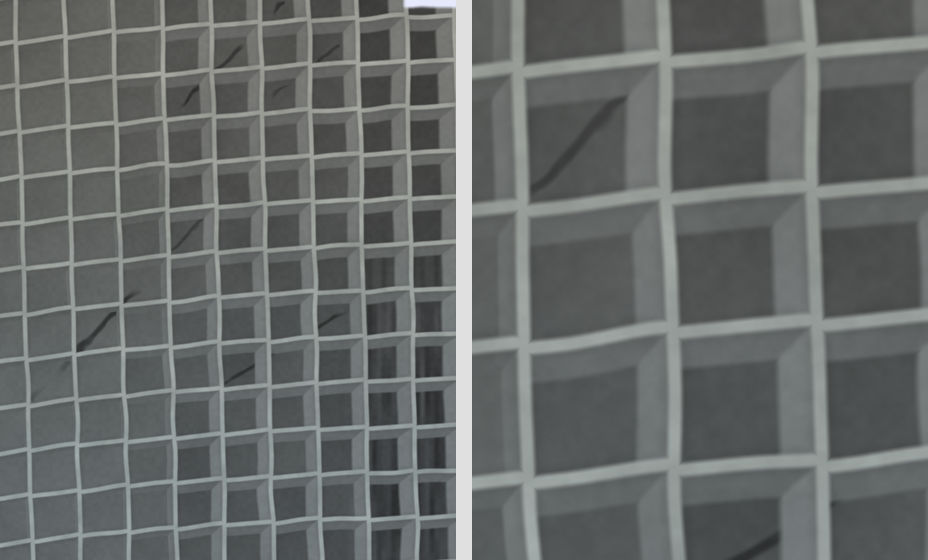
Left, the full canvas; right, a detail of the centre.
Reproduce this pattern procedurally as a WebGL 1 fragment shader.

```glsl
precision highp float;
// Pale slanted lattice of deep square cells over a dim, scratched backing.
uniform vec2 u_resolution;

#define PITCH vec2(0.1072, 0.1000)   // cell size, in canvas widths
#define ORIGIN vec2(0.0330, 0.0950)  // first crossing, from the top left
#define BAR_HALF 0.0049              // half width of the bars
#define BAR_SOFT 0.0026              // softness of the bar edges
#define BAR_COLOR vec3(0.605, 0.620, 0.608)
#define SIDE_COLOR vec3(0.455, 0.463, 0.463)
#define TOP_COLOR vec3(0.392, 0.400, 0.400)
#define BACK_LIT vec3(0.392, 0.400, 0.396)
#define BACK_DARK vec3(0.225, 0.225, 0.228)
#define GLARE_COLOR vec3(0.90, 0.91, 0.99)
#define GRAIN 0.040

float hash(vec2 p) {
  p = fract(p * vec2(0.1031, 0.1137));
  p += dot(p, p.yx + 33.33);
  return fract((p.x + p.y) * p.x * 47.0 + p.y * 91.7);
}

float noise(vec2 p) {
  vec2 i = floor(p), f = fract(p);
  f = f * f * (3.0 - 2.0 * f);
  return mix(mix(hash(i), hash(i + vec2(1.0, 0.0)), f.x),
             mix(hash(i + vec2(0.0, 1.0)), hash(i + 1.0), f.x), f.y);
}

float fbm(vec2 p) {
  float sum = 0.0, amp = 0.5;
  for (int i = 0; i < 4; i++) {
    sum += amp * noise(p);
    p = p * 2.03 + 17.3;
    amp *= 0.5;
  }
  return sum;
}

// Slanted, slightly converging grid: whole numbers lie on the bars.
vec2 gridCoord(vec2 p) {
  float down = p.y / 1.23;
  vec2 g;
  g.x = (p.x - ORIGIN.x - 0.040 * down) / (PITCH.x - 0.0018 * down);
  g.x += 0.045 * (noise(vec2(floor(g.x + 0.5) * 7.0 + 3.0, p.y * 13.0)) - 0.5);
  g.y = (p.y - ORIGIN.y + 0.1106 * p.x - 0.0497 * p.x * p.x) / PITCH.y;
  g.y += 0.05 * (fract(g.x) - 0.5);
  g.y += 0.05 * (noise(vec2(p.x * 15.0, floor(g.y + 0.5) * 5.0 + 80.0)) - 0.5);
  return g;
}

// Broken dark scratch between two points.
float scratch(vec2 p, vec2 a, vec2 b, float halfWidth) {
  vec2 d = b - a;
  p += 0.010 * (vec2(noise(p * 45.0), noise(p * 45.0 + 60.0)) - 0.5);
  float t = clamp(dot(p - a, d) / dot(d, d), 0.0, 1.0);
  float line = 1.0 - smoothstep(0.3 * halfWidth, 1.7 * halfWidth, length(p - a - d * t));
  return line * smoothstep(0.22, 0.6, noise(p * 24.0 + 9.0));
}

// Back panel and the two visible inner walls of one cell.
vec3 cellColor(vec2 g, vec2 p) {
  vec2 f = fract(g), id = floor(g);
  float column = clamp((id.x + 0.5) / 8.5, 0.0, 1.0);
  float depth = smoothstep(0.15, 0.48, column);
  float vary = hash(id + 40.0) - 0.5;

  float side = mix(0.10, 0.29, depth) + 0.10 * smoothstep(0.7, 1.0, column);
  side += 0.03 * vary;
  float top = mix(0.20, 0.31, depth) - 0.07 * p.y / 1.23;
  float sideDepth = (f.x - 1.0 + side) / side;
  float topDepth = (top - f.y) / top;

  float shade = 0.42 * depth + 0.44 * smoothstep(0.68, 0.95, column);
  vec3 back = mix(BACK_LIT, BACK_DARK, clamp(shade + 0.16 * vary, 0.0, 1.0));
  back *= 1.0 - 0.10 * (1.0 - f.x) * (1.0 - f.y);
  float streak = noise(vec2(p.x * 95.0, p.y * 7.0)) - 0.5;
  back += 0.15 * streak * smoothstep(0.72, 0.85, p.x) * smoothstep(0.45, 0.75, p.y);

  float marks = scratch(p, vec2(0.07, 0.875), vec2(0.34, 0.595), 0.006);
  marks += 0.6 * scratch(p, vec2(0.36, 0.57), vec2(0.45, 0.48), 0.004);
  marks += 0.8 * scratch(p, vec2(0.37, 0.265), vec2(0.62, 0.005), 0.004);
  marks += 0.8 * scratch(p, vec2(0.48, 0.85), vec2(0.76, 0.68), 0.004);
  marks += 0.6 * scratch(p, vec2(0.58, 0.225), vec2(0.74, 0.10), 0.004);
  back *= 1.0 - 0.45 * clamp(marks, 0.0, 1.0);

  vec3 sideWall = mix(BACK_LIT * 1.04, SIDE_COLOR, depth) * (1.0 + 0.07 * vary);
  vec3 topWall = mix(BACK_LIT * 0.93, TOP_COLOR, depth);
  vec3 wall = mix(topWall, sideWall, smoothstep(-0.15, 0.15, sideDepth - topDepth));
  return mix(back, wall, smoothstep(-0.10, 0.12, max(sideDepth, topDepth)));
}

void main() {
  vec2 uv = gl_FragCoord.xy / u_resolution;
  vec2 p = vec2(uv.x, 1.23 * (1.0 - uv.y));
  vec2 g = gridCoord(p);
  vec3 color = cellColor(g, p);

  // Bars, with a faint contact shadow and uneven brightness.
  vec2 d = abs(fract(g + 0.5) - 0.5) * PITCH;
  float nearest = min(d.x, d.y);
  color *= 0.94 + 0.06 * smoothstep(BAR_HALF, BAR_HALF + 0.010, nearest);
  float bar = 1.0 - smoothstep(BAR_HALF - BAR_SOFT, BAR_HALF + BAR_SOFT, nearest);
  vec3 barColor = BAR_COLOR * (0.90 + 0.20 * fbm(p * 22.0));
  color = mix(color, barColor, bar);

  // Warm top, cool bottom, soft mottling and fine grain.
  color *= mix(vec3(1.01, 1.0, 0.97), vec3(0.97, 1.01, 1.03), smoothstep(0.1, 1.1, p.y));
  color += GRAIN * (fbm(p * 110.0) - 0.47) + 0.05 * (fbm(p * 9.0) - 0.47);

  // Bright opening at the upper right corner.
  float edge = 0.016 + 0.004 * (noise(p * 40.0) - 0.5);
  float glare = smoothstep(0.880, 0.892, p.x) * (1.0 - smoothstep(edge - 0.005, edge + 0.006, p.y));
  gl_FragColor = vec4(mix(color, GLARE_COLOR, glare), 1.0);
}
```
